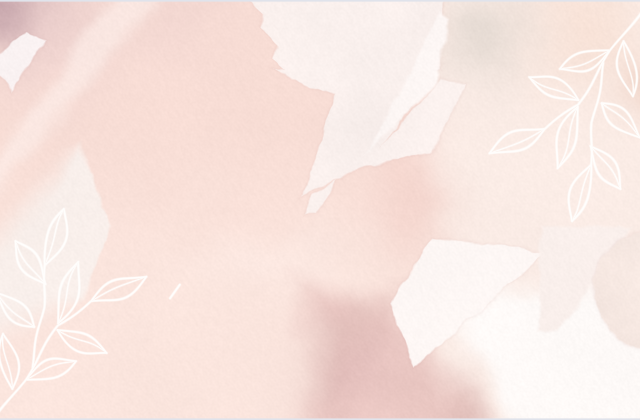
Reproduce this background procedurally as a WebGL 1 fragment shader.

```glsl
precision highp float;
uniform vec2 u_resolution;

vec2 gradient(vec2 cell) {
  float h = fract(sin(dot(cell, vec2(127.1, 311.7))) * 4375.85);
  return vec2(cos(h * 6.2832), sin(h * 6.2832));
}

float noise(vec2 p) {
  vec2 i = floor(p), f = fract(p);
  vec2 u = f * f * f * (f * (f * 6.0 - 15.0) + 10.0);
  vec2 e = vec2(1.0, 0.0);
  float low = mix(dot(gradient(i), f), dot(gradient(i + e), f - e), u.x);
  float high = mix(dot(gradient(i + e.yx), f - e.yx), dot(gradient(i + 1.0), f - 1.0), u.x);
  return mix(low, high, u.y);
}

float fbm(vec2 p) {
  float sum = 0.0, amp = 0.5;
  for (int i = 0; i < 4; i++) {
    sum += amp * noise(p);
    p = mat2(1.6, 1.2, -1.2, 1.6) * p + 7.3;
    amp *= 0.5;
  }
  return sum;
}

float segment(vec2 p, vec2 a, vec2 b) {
  vec2 ab = b - a;
  return length(p - a - ab * clamp(dot(p - a, ab) / dot(ab, ab), 0.0, 1.0));
}

// Signed distance to the line a-b, negative on its left
float side(vec2 p, vec2 a, vec2 b) {
  return dot(p - a, normalize(vec2(b.y - a.y, a.x - b.x)));
}

// Convex counter-clockwise quad
float quad(vec2 p, vec2 a, vec2 b, vec2 c, vec2 d) {
  return max(max(side(p, a, b), side(p, b, c)), max(side(p, c, d), side(p, d, a)));
}

// Outline of a pointed leaf with one inner vein
float leaf(vec2 p, vec2 base, vec2 tip) {
  float len = distance(base, tip);
  vec2 u = (tip - base) / len;
  vec2 q = vec2(dot(p - base, u), dot(p - base, vec2(-u.y, u.x)));
  float t = clamp(q.x / len, 0.0, 1.0);
  float h = 0.022 * sin(3.1416 * t);
  float offset = min(abs(abs(q.y) - h), abs(q.y - 0.5 * h * t) + 0.001);
  return length(vec2(q.x - t * len, offset));
}

float branch(vec2 p) {
  p += 0.003 * vec2(sin(p.y * 40.0), sin(p.x * 45.0));
  float d = segment(p, vec2(-0.04, -0.03), vec2(0.06, 0.097));
  d = min(d, segment(p, vec2(0.06, 0.097), vec2(0.139, 0.225)));
  d = min(d, segment(p, vec2(0.139, 0.225), vec2(0.214, 0.282)));
  d = min(d, segment(p, vec2(0.075, 0.125), vec2(0.103, 0.266)));
  d = min(d, segment(p, vec2(0.103, 0.266), vec2(0.109, 0.365)));
  d = min(d, leaf(p, vec2(0.109, 0.365), vec2(0.155, 0.504)));
  d = min(d, leaf(p, vec2(0.109, 0.321), vec2(0.034, 0.429)));
  d = min(d, leaf(p, vec2(0.139, 0.230), vec2(0.188, 0.379)));
  d = min(d, leaf(p, vec2(0.214, 0.282), vec2(0.351, 0.341)));
  d = min(d, leaf(p, vec2(0.139, 0.214), vec2(0.254, 0.157)));
  d = min(d, leaf(p, vec2(0.06, 0.097), vec2(0.179, 0.143)));
  d = min(d, leaf(p, vec2(0.083, 0.22), vec2(-0.01, 0.302)));
  return min(d, leaf(p, vec2(0.03, 0.077), vec2(0.01, 0.206)));
}

float glow(vec2 p, vec2 center, vec2 radius) {
  vec2 q = (p - center) / radius;
  return exp(-dot(q, q));
}

vec3 wash(vec3 c, vec3 tint, float d, float blur) {
  return mix(c, tint, 1.0 - smoothstep(-blur, blur, d));
}

// Crisp paint edge with a faint line of settled pigment
vec3 torn(vec3 c, vec3 tint, float d) {
  c *= 1.0 - vec3(0.02, 0.035, 0.035) * exp(-d * d * 60000.0);
  return wash(c, tint, d, 0.003);
}

void main() {
  vec2 p = gl_FragCoord.xy / u_resolution.y;
  float px = 1.0 / u_resolution.y;
  float cloud = fbm(p * 4.0);
  vec2 q = p + 0.022 * vec2(fbm(p * 13.0), fbm(p * 13.0 + 31.0));
  vec2 s = p + 0.12 * vec2(cloud, fbm(p * 5.0 + 17.0));

  // Soft peach ground, paler on the right
  vec3 c = mix(vec3(0.985, 0.9, 0.87), vec3(0.972, 0.867, 0.835), smoothstep(0.25, 0.75, s.y));
  c = mix(c, vec3(0.982, 0.925, 0.9), smoothstep(0.96, 1.09, s.x));
  c = mix(c, vec3(0.99, 0.92, 0.895), 0.6 * glow(s, vec2(0.66, 0.36), vec2(0.2, 0.07)));
  c = mix(c, vec3(0.95, 0.82, 0.79), 0.65 * glow(s, vec2(0.98, 0.54), vec2(0.09, 0.15)));
  c = mix(c, vec3(0.94, 0.83, 0.81), 0.6 * glow(s, vec2(0.42, 0.97), vec2(0.13, 0.12)));
  c = mix(c, vec3(0.975, 0.88, 0.83), 0.7 * glow(s, vec2(1.38, 0.95), vec2(0.14, 0.16)));
  c = mix(c, vec3(0.94, 0.83, 0.78), 0.8 * glow(s, vec2(1.52, 0.8), vec2(0.06, 0.07)));
  c = mix(c, vec3(0.89, 0.85, 0.82), 0.85 * glow(s, vec2(1.14, 0.92), vec2(0.1, 0.12)));

  // Mauve corner, diagonal streak and pale patches on the left
  c = mix(c, vec3(0.93, 0.82, 0.81), 0.7 * glow(s, vec2(0.12, 0.93), vec2(0.16)));
  c = mix(c, vec3(0.76, 0.63, 0.66), 0.85 * glow(s, vec2(-0.02, 1.0), vec2(0.13, 0.1)));
  float streak = segment(q, vec2(0.34, 1.03), vec2(-0.02, 0.57)) - 0.02 - 0.05 * p.x;
  c = mix(c, vec3(0.99, 0.925, 0.905), 0.75 * (1.0 - smoothstep(-0.02, 0.03, streak + 0.06 * cloud)));
  c = torn(c, vec3(0.98, 0.95, 0.95), quad(q, vec2(-0.03, 0.85), vec2(0.025, 0.78), vec2(0.11, 0.905), vec2(0.06, 0.92)));
  float patchEdge = quad(q, vec2(-0.3, 0.1), vec2(0.2, 0.29), vec2(0.262, 0.465), vec2(0.19, 0.65));
  c = wash(c, vec3(0.977, 0.94, 0.923), patchEdge, mix(0.004, 0.05, smoothstep(0.23, 0.1, p.x)));

  // Torn white stroke with a toothed left end
  vec2 j = q;
  j.x -= 0.045 * (abs(fract(p.y * 15.0 + p.x * 4.0) - 0.5) - 0.25) * (1.0 - smoothstep(0.68, 0.75, p.x));
  float stroke = quad(j, vec2(0.59, 1.02), vec2(0.685, 0.82), vec2(1.05, 0.83), vec2(1.06, 1.02));
  stroke = min(stroke, quad(q, vec2(0.66, 0.835), vec2(0.804, 0.77), vec2(0.95, 0.78), vec2(1.05, 0.86)));
  stroke = min(stroke, quad(q, vec2(0.804, 0.79), vec2(0.722, 0.535), vec2(0.875, 0.605), vec2(1.05, 0.84)));
  stroke = min(stroke, quad(q, vec2(0.73, 0.488), vec2(0.757, 0.494), vec2(0.8, 0.57), vec2(0.745, 0.535)));
  stroke = min(stroke, quad(q, vec2(0.86, 0.6), vec2(1.03, 0.638), vec2(1.107, 0.796), vec2(1.05, 0.81)));
  c = torn(c, vec3(0.982, 0.944, 0.932) + 0.03 * cloud, stroke);
  c = wash(c, vec3(0.993, 0.968, 0.96), quad(q, vec2(1.05, 0.965), vec2(0.875, 0.64), vec2(1.04, 0.8), vec2(1.072, 0.95)), 0.005);

  // Rose bloom below, then the white wash and its overlaps
  float bloom = quad(s, vec2(0.74, 0.3), vec2(0.72, -0.2), vec2(1.28, -0.2), vec2(0.93, 0.29));
  c = wash(c, vec3(0.91, 0.775, 0.755) + 0.08 * cloud, bloom, 0.075);
  c = mix(c, vec3(0.87, 0.72, 0.715), 0.5 * glow(s, vec2(0.83, 0.12), vec2(0.12, 0.1)));
  c = wash(c, vec3(0.997, 0.981, 0.973), quad(s, vec2(1.1, 0.28), vec2(1.25, -0.1), vec2(1.8, -0.1), vec2(1.7, 0.38)), 0.045);
  c = torn(c, vec3(0.994, 0.969, 0.96), quad(q, vec2(1.03, 0.435), vec2(0.928, 0.275), vec2(0.985, 0.125), vec2(1.3, 0.4)));
  c = wash(c, vec3(0.98, 0.94, 0.925), quad(q, vec2(1.29, 0.46), vec2(1.28, 0.21), vec2(1.33, 0.21), vec2(1.5, 0.46)), 0.006);
  c = torn(c, vec3(0.966, 0.91, 0.885) + 0.06 * cloud, length(q - vec2(1.56, 0.31)) - 0.145);

  // Paper fibres and mottling
  vec2 fibre = mat2(0.8, -0.6, 0.6, 0.8) * p;
  c += 0.02 * cloud + 0.022 * fbm(fibre * vec2(110.0, 45.0)) + 0.012 * noise(p * 170.0);

  // White branches, mirrored through a point, and a small brush tick
  float line = min(branch(p), branch(vec2(1.514, 0.976) - p));
  line = min(line, segment(p, vec2(0.405, 0.29), vec2(0.428, 0.322)));
  c = wash(c, vec3(1.0, 0.995, 0.99), line - 0.0028, px);

  // Thin cool bands along the top and bottom
  c = wash(c, vec3(0.88, 0.89, 0.92), min(p.y, 1.0 - p.y) - 0.004, px);
  gl_FragColor = vec4(clamp(c, 0.0, 1.0), 1.0);
}
```
